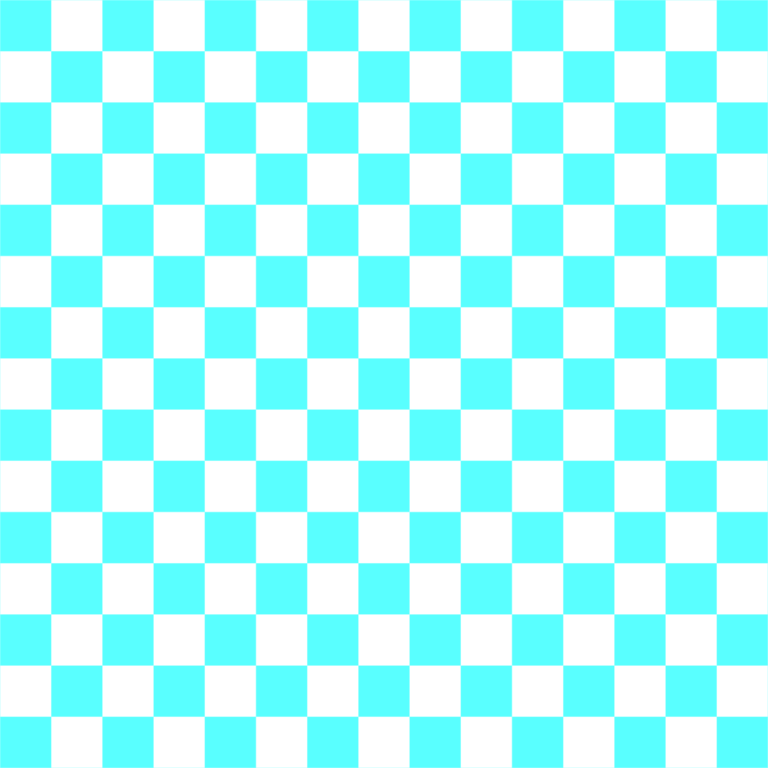
Give the GLSL for this pattern, as a three.js fragment shader.

```glsl
// Flat checkerboard of 15 by 15 squares, cyan and white, cyan in every corner.
// A soft square wave runs along each axis; the sign of their product
// picks the colour of each square.

varying vec2 vUv;

// +1 on even cells, -1 on odd cells, with a narrow ramp at each border
vec2 softSquareWave(vec2 cells) {
  vec2 borderDistance = abs(mod(cells - 0.5, 2.0) - 1.0) - 0.5;
  return clamp(borderDistance / 0.0146, -1.0, 1.0);
}

void main() {
  vec2 wave = softSquareWave(vUv * 15.0);
  float cyanAmount = 0.5 + 0.5 * wave.x * wave.y;

  vec3 white = vec3(1.0);
  vec3 cyan = vec3(0.35, 1.0, 1.0);
  gl_FragColor = vec4(mix(white, cyan, cyanAmount), 1.0);
}
```
